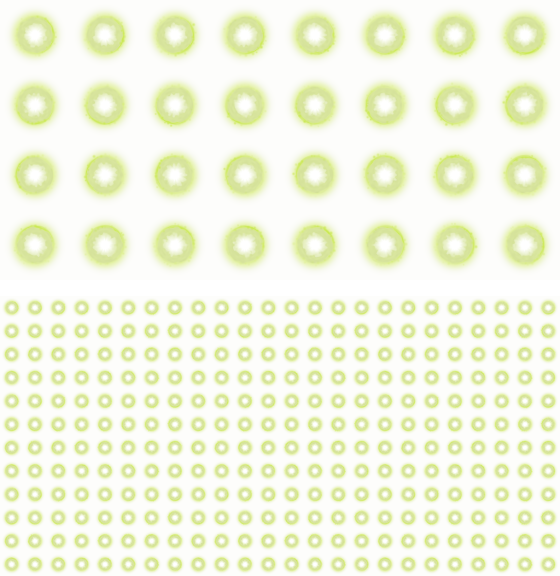
Top, the tile; bottom, the same tile 3 across and 3 down.
Write a Shadertoy shader that draws this pattern.

```glsl
const vec2 REPEATS = vec2(8.0, 4.0);
const float TAU = 6.2831853;

// Radii in units of one cell
const float CORE_RADIUS = 0.158;
const float BAND_RADIUS = 0.258;
const float RIM_RADIUS = 0.268;
const float RIM_WIDTH = 0.017;
const float HALO_RADIUS = 0.5;
const float TEETH = 30.0;
const float SPECKS = 34.0;

const vec3 BACKGROUND = vec3(0.992, 0.992, 0.984);
const vec3 HALO_COLOR = vec3(0.895, 0.945, 0.66);
const vec3 HAZE_COLOR = vec3(0.91, 0.93, 0.82);
const vec3 BAND_COLOR = vec3(0.84, 0.89, 0.61);
const vec3 LIME_COLOR = vec3(0.79, 0.91, 0.31);

float hash(vec3 p) {
    p = fract(p * vec3(0.1031, 0.1030, 0.0973));
    p += dot(p, p.yzx + 33.33);
    return fract((p.x + p.y) * p.z);
}

// Value noise around a circle: x wraps after count steps
float ringNoise(float turn, float height, float count, float seed) {
    vec2 p = vec2(turn * count, height);
    vec2 i = floor(p);
    vec2 f = p - i;
    f = f * f * (3.0 - 2.0 * f);
    float x0 = mod(i.x, count);
    float x1 = mod(i.x + 1.0, count);
    float low = mix(hash(vec3(x0, i.y, seed)), hash(vec3(x1, i.y, seed)), f.x);
    float high = mix(hash(vec3(x0, i.y + 1.0, seed)), hash(vec3(x1, i.y + 1.0, seed)), f.x);
    return mix(low, high, f.y);
}

// Strength of the lit side, 0 to 1
float crescent(float angle, float lightAngle) {
    float facing = 0.5 + 0.5 * cos(angle - lightAngle);
    return facing * facing;
}

// Jittered droplets scattered along the rim
float specks(vec2 p, float turn, float lightAngle, float seed, float pixel) {
    float cover = 0.0;
    float sector = floor(turn * SPECKS);
    for (int k = -1; k <= 1; k++) {
        float id = mod(sector + float(k), SPECKS);
        float angle = (id + 0.2 + 0.6 * hash(vec3(id, 1.0, seed))) / SPECKS * TAU;
        float radius = mix(0.243, 0.308, hash(vec3(id, 2.0, seed)));
        float size = mix(0.006, 0.018, hash(vec3(id, 3.0, seed)));
        float strength = (0.2 + 0.65 * crescent(angle, lightAngle)) * hash(vec3(id, 4.0, seed));
        float d = length(p - radius * vec2(cos(angle), sin(angle))) - size;
        float soft = pixel + 0.004;
        cover = max(cover, strength * (1.0 - smoothstep(-soft, soft, d)));
    }
    return cover;
}

vec3 glowRing(vec2 p, float index, float pixel) {
    float r = length(p);
    float angle = atan(p.y, p.x + step(r, 1e-5));
    float turn = fract(angle / TAU);
    float seed = index + 7.0;
    float lightAngle = -TAU * index / (REPEATS.x * REPEATS.y);
    float lit = crescent(angle, lightAngle);

    // Halo
    float halo = 1.0 - smoothstep(0.24, HALO_RADIUS, r);
    vec3 haloColor = mix(HALO_COLOR, HAZE_COLOR, smoothstep(0.29, 0.4, r));
    vec3 color = mix(BACKGROUND, haloColor, halo * halo);

    // Band with a blotchy outer edge
    float blot = ringNoise(turn, r * 40.0, 26.0, seed) - 0.5;
    float edge = r - BAND_RADIUS + 0.022 * blot;
    float band = 1.0 - smoothstep(-pixel - 0.006, pixel + 0.006, edge);
    color = mix(color, BAND_COLOR + 0.025 * blot, 0.93 * band);

    // Lime rim and droplets
    float offset = (r - RIM_RADIUS + 0.016 * blot) / RIM_WIDTH;
    float rim = exp(-offset * offset) * (0.12 + 0.78 * lit) * (0.8 + 0.7 * blot);
    color = mix(color, LIME_COLOR, clamp(rim, 0.0, 1.0));
    color = mix(color, LIME_COLOR, specks(p, turn, lightAngle, seed, pixel));

    // Pale core with ragged teeth
    float tooth = ringNoise(turn, r * 24.0, TEETH, seed + 50.0) - 0.5;
    float coreEdge = r - CORE_RADIUS + 0.055 * tooth;
    float core = 1.0 - smoothstep(-pixel - 0.008, pixel + 0.008, coreEdge);
    float paleness = mix(1.0, 0.36, smoothstep(0.05, CORE_RADIUS, r + 0.02 * tooth));
    return mix(color, vec3(1.0), core * paleness);
}

void mainImage(out vec4 fragColor, in vec2 fragCoord) {
    vec2 grid = fragCoord / iResolution.xy * REPEATS;
    vec2 cell = mod(floor(grid), REPEATS);
    float index = cell.x + REPEATS.x * (REPEATS.y - 1.0 - cell.y);
    float pixel = REPEATS.y / iResolution.y;
    fragColor = vec4(glowRing(fract(grid) - 0.5, index, pixel), 1.0);
}
```
